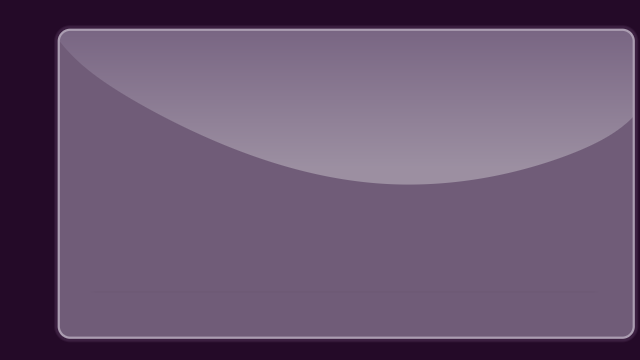
A WebGL 2 fragment shader for this background:

```glsl
#version 300 es
precision highp float;
// A glossy rounded glass panel on a dark plum backdrop.
// The panel is a rounded-box distance function with a rim and a soft halo;
// the gloss is a vertical gradient cut off below by a lopsided bowl curve.
uniform vec2 u_resolution;
out vec4 outColor;

// Colours
const vec3 BACKDROP = vec3(0.143, 0.039, 0.157);
const vec3 HALO = vec3(0.230, 0.120, 0.250);
const vec3 BODY = vec3(0.439, 0.361, 0.470);
const vec3 GLOSS_TOP = vec3(0.475, 0.400, 0.515);
const vec3 GLOSS_LOW = vec3(0.610, 0.560, 0.632);
const vec3 RIM = vec3(0.670, 0.615, 0.695);

// Layout, in units of the canvas height
const vec2 PANEL_CENTER = vec2(0.9618, 0.4896);
const vec2 PANEL_HALF = vec2(0.7986, 0.4277);
const float CORNER_RADIUS = 0.032;
const float RIM_HALF_WIDTH = 0.0031;
const float HALO_WIDTH = 0.0115;
const vec2 BOWL_LOWEST = vec2(1.1343, 0.4873);
const float BOWL_LEFT_SPAN = 0.970;
const float BOWL_RIGHT_SPAN = 0.625;
const vec2 GLOSS_RANGE = vec2(0.912, 0.537);
const vec3 CREASE = vec3(0.243, 1.671, 0.189); // left, right, height
const float CREASE_DARKNESS = 0.02;

float roundedBox(vec2 p, vec2 halfSize, float radius) {
  vec2 q = abs(p) - halfSize + radius;
  return length(max(q, 0.0)) + min(max(q.x, q.y), 0.0) - radius;
}

// Height of the lower gloss edge: a parabola on each side, steeper at the ends
float bowlHeight(float x) {
  float dx = x - BOWL_LOWEST.x;
  float t = min(abs(dx) / (dx < 0.0 ? BOWL_LEFT_SPAN : BOWL_RIGHT_SPAN), 1.05);
  float left = t * t * (0.435 - 0.074 * t) + 0.039 * pow(t, 16.0);
  float right = 0.162 * t * t + 0.0266 * pow(t, 12.0);
  return BOWL_LOWEST.y + (dx < 0.0 ? left : right);
}

// Coverage of the region where the signed distance is negative
float cover(float d, float pixel) {
  return clamp(0.5 - d / pixel, 0.0, 1.0);
}

void main() {
  float pixel = 1.0 / u_resolution.y;
  vec2 p = gl_FragCoord.xy * pixel;
  float panel = roundedBox(p - PANEL_CENTER, PANEL_HALF, CORNER_RADIUS);

  // Glass body with a faint crease near its foot
  vec3 glass = BODY;
  float creaseSpan = smoothstep(CREASE.x, CREASE.x + 0.03, p.x)
                   * (1.0 - smoothstep(CREASE.y - 0.03, CREASE.y, p.x));
  glass -= CREASE_DARKNESS * creaseSpan * cover(abs(p.y - CREASE.z) - 0.0012, pixel);

  // Gloss, brighter towards its lower edge
  float fall = clamp((GLOSS_RANGE.x - p.y) / (GLOSS_RANGE.x - GLOSS_RANGE.y), 0.0, 1.0);
  float bowl = bowlHeight(p.x);
  float slope = (bowlHeight(p.x + pixel) - bowlHeight(p.x - pixel)) / (2.0 * pixel);
  float edge = (bowl - p.y) / sqrt(1.0 + slope * slope);
  glass = mix(glass, mix(GLOSS_TOP, GLOSS_LOW, fall), cover(edge, pixel));

  // Layers from back to front
  vec3 color = mix(BACKDROP, HALO, cover(panel - HALO_WIDTH, 2.0 * pixel));
  color = mix(color, glass, cover(panel, pixel));
  color = mix(color, RIM, cover(abs(panel) - RIM_HALF_WIDTH, pixel));
  outColor = vec4(color, 1.0);
}
```
